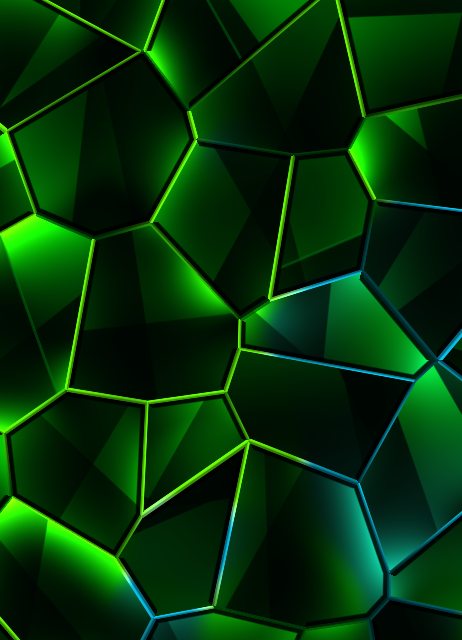
Give the GLSL for this background, as a Shadertoy shader.

```glsl
// Dark faceted plates split by glowing cracks: Voronoi cells carry shaded
// facets, their borders become bevelled neon lines in green and cyan, and
// light spills from some borders into the plates beside them.

#define CELLS 4.8          // cells per canvas height
#define JITTER 0.95        // irregularity of the cells
#define LINE_WIDTH 0.017   // half width of a crack, in cells
#define BEVEL 0.032        // width of the dark bevel, in cells
#define SPILL_FALLOFF 4.6  // how fast spilled light fades
#define SPILL_GAIN 1.75
#define FILL_GAIN 0.36     // brightness of the plates
#define GREEN vec3(0.01, 0.92, 0.005)
#define LIME vec3(0.42, 1.0, 0.03)
#define CYAN vec3(0.04, 0.80, 0.98)

float hash(vec2 p) {
    vec3 q = fract(p.xyx * 0.1031);
    q += dot(q, q.yzx + 33.33);
    return fract((q.x + q.y) * q.z);
}

vec2 hash2(vec2 p) {
    return vec2(hash(p + 17.3), hash(p + 71.9));
}

vec2 direction(float turn) {
    return vec2(cos(6.2832 * turn), sin(6.2832 * turn));
}

float gradientNoise(vec2 p) {
    vec2 i = floor(p), f = p - i;
    vec2 u = f * f * f * (f * (f * 6.0 - 15.0) + 10.0);
    vec2 e = vec2(0.0, 1.0);
    float a = dot(direction(hash(i)), f);
    float b = dot(direction(hash(i + e.yx)), f - e.yx);
    float c = dot(direction(hash(i + e.xy)), f - e.xy);
    float d = dot(direction(hash(i + e.yy)), f - e.yy);
    return mix(mix(a, b, u.x), mix(c, d, u.x), u.y);
}

vec2 site(vec2 id) {
    return id + 0.5 + JITTER * (hash2(id) - 0.5);
}

void mainImage(out vec4 fragColor, in vec2 fragCoord) {
    vec2 canvas = fragCoord / iResolution.y;
    vec2 p = canvas * CELLS + vec2(3.0, 8.0);
    float px = CELLS / iResolution.y;

    // Nearest cell
    vec2 cell = floor(p);
    float nearest = 1e3;
    for (int k = 0; k < 9; k++) {
        vec2 id = floor(p) + vec2(k % 3, k / 3) - 1.0;
        float d = length(site(id) - p);
        if (d < nearest) { nearest = d; cell = id; }
    }
    vec2 centre = site(cell);
    vec2 local = p - centre;

    // Nearest border, and light spilled by every border around
    float border = 1e3, spill = 0.0;
    vec2 neighbour = cell;
    for (int k = 0; k < 25; k++) {
        vec2 id = cell + vec2(k % 5, k / 5) - 2.0;
        if (k == 12) continue;
        vec2 other = site(id);
        float d = dot(0.5 * (centre + other) - p, normalize(other - centre));
        if (d < border) { border = d; neighbour = id; }
        float seed = hash(cell * 3.1 + id * 7.7);
        float patchy = smoothstep(-0.15, 0.4, gradientNoise(p * 0.9 + seed * 40.0));
        spill += smoothstep(0.6, 0.95, seed) * patchy * exp(-SPILL_FALLOFF * d);
    }
    spill *= SPILL_GAIN;

    // Plate gradient, cut into facets by straight seams
    float slope = clamp(0.5 + 0.75 * dot(local, direction(hash(cell + 5.1))), 0.0, 1.0);
    float region = smoothstep(-0.35, 0.35, gradientNoise(canvas * 2.6 + 12.4));
    float fill = FILL_GAIN * slope * slope * mix(0.4, 1.3, hash(cell + 9.7));
    fill *= mix(0.5, 1.6, region);
    float seam = 0.0;
    for (int k = 0; k < 2; k++) {
        vec2 seed = cell + 23.7 * float(k + 1);
        float s = dot(local, direction(hash(seed))) - 0.4 * (hash(seed + 3.3) - 0.3);
        float facet = mix(1.0, 0.12 + 0.88 * smoothstep(0.0, 0.8, s), smoothstep(-px, px, s));
        fill *= facet;
        spill *= mix(1.0, facet, 0.55);
        float drawn = step(0.84, hash(seed + 8.1));
        seam = max(seam, drawn * (1.0 - smoothstep(0.007, 0.007 + px, abs(s))));
    }

    // Regions of cyan light, stronger towards the right
    float hue = gradientNoise(canvas * 3.2 + 4.7) + 0.6 * (canvas.x - 0.48);
    hue = smoothstep(0.01, 0.13, hue);

    vec3 color = vec3(0.0, 0.02, 0.007) + fill * vec3(0.0, 1.0, 0.015);
    vec3 glow = spill * GREEN + 0.16 * spill * spill * spill * vec3(1.0, 0.2, 0.0);
    color += mix(glow, spill * vec3(0.04, 0.55, 0.45), hue);
    color = mix(color, vec3(0.0, 0.24, 0.03) + 0.5 * color, seam * 0.8);

    // Dark bevel on one side of each border
    float edge = hash((cell + neighbour) * 1.7 + 5.3);
    float side = hash(cell + 2.9) < hash(neighbour + 2.9) ? -1.0 : 1.0;
    float width = LINE_WIDTH * mix(0.6, 1.25, hash((cell + neighbour) * 2.3 + 1.1));
    float band = BEVEL * (side < 0.0 ? 1.0 : 0.0);
    float bevel = side < 0.0 ? smoothstep(width + band - px, width + band + px, border) : 1.0;
    color *= mix(0.13, 1.0, bevel);

    // Neon line with a lit and a shaded face
    float lit = smoothstep(0.05, 0.8, edge + 0.9 * gradientNoise(p * 0.8 + 31.0));
    vec3 greenLine = mix(vec3(0.0, 0.22, 0.02), LIME, lit);
    vec3 cyanLine = mix(vec3(0.0, 0.24, 0.25), CYAN, lit);
    vec3 line = mix(greenLine, cyanLine, hue);
    line += 1.8 * hue * (1.0 - hue) * lit * vec3(0.9, 0.6, 0.6);
    line += 0.3 * spill * GREEN * (1.0 - hue);
    line *= mix(0.55, 1.0, smoothstep(-px, px, side * border));
    color = mix(line, color, smoothstep(width - 0.5 * px, width + 0.5 * px, border));

    fragColor = vec4(clamp(color, 0.0, 1.0), 1.0);
}
```
